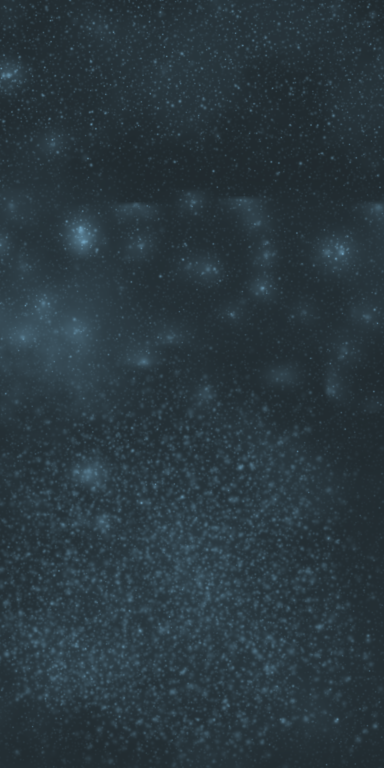
This background is drawn by a WebGL 2 fragment shader. Its source:

```glsl
#version 300 es
precision highp float;
// Dim slate-blue dust field: soft haze, cloud puffs with bright cores, and
// grains of several sizes. Every part adds to one light value, which is then
// mapped onto a dark-to-pale blue ramp. Canvas width is 1, height runs 0 to 2.

uniform vec2 u_resolution;
out vec4 fragColor;

const vec3 SHADOW = vec3(0.128, 0.166, 0.184);
const vec3 GLOW = vec3(0.270, 0.380, 0.440);
const float MAX_LIGHT = 2.1;

const float MOTTLE_SCALE = 4.0;
const float MOTTLE_LIGHT = 0.16;
const float DUST_HAZE = 0.24;
const float DUST_LIGHT = 0.72;
const float CLOUD_LIGHT = 0.58;
const float PUFF_CELLS = 8.0;
const float PUFF_LIGHT = 0.62;
const float CORE_LIGHT = 1.1;
const float STAR_LIGHT = 1.25;
const float FLAKE_LIGHT = 0.95;
const float SPECK_LIGHT = 0.26;

// Integer hash: three values in 0..1 for each cell and seed
vec3 hash3(vec2 cell, int seed) {
    uvec3 v = uvec3(ivec3(ivec2(cell), seed));
    v = v * 1664525u + 1013904223u;
    v.x += v.y * v.z; v.y += v.z * v.x; v.z += v.x * v.y;
    v ^= v >> 16u;
    v.x += v.y * v.z; v.y += v.z * v.x; v.z += v.x * v.y;
    return vec3(v >> 8u) / 16777216.0;
}

float valueNoise(vec2 p) {
    vec2 i = floor(p), f = fract(p);
    f = f * f * (3.0 - 2.0 * f);
    float low = mix(hash3(i, 1).x, hash3(i + vec2(1, 0), 1).x, f.x);
    float high = mix(hash3(i + vec2(0, 1), 1).x, hash3(i + vec2(1, 1), 1).x, f.x);
    return mix(low, high, f.y);
}

float fbm(vec2 p) {
    float sum = 0.0, weight = 0.5;
    for (int i = 0; i < 5; i++) {
        sum += weight * valueNoise(p);
        p = mat2(1.6, 1.2, -1.2, 1.6) * p + 7.3;
        weight *= 0.5;
    }
    return sum;
}

// Gaussian spot with separate radii
float spot(vec2 p, vec2 centre, vec2 radii) {
    vec2 d = (p - centre) / radii;
    return exp(-dot(d, d));
}

// Jittered grains, one per cell; keep is the share of cells that are filled
float scatter(vec2 p, float cells, float keep, vec2 radiusRange, int seed) {
    vec2 q = p * cells, home = floor(q);
    float sum = 0.0, minRadius = 0.65 / u_resolution.x;
    for (int y = -1; y <= 1; y++)
    for (int x = -1; x <= 1; x++) {
        vec2 cell = home + vec2(x, y);
        vec3 place = hash3(cell, seed), look = hash3(cell, seed + 50);
        float radius = mix(radiusRange.x, radiusRange.y, place.z * place.z);
        vec2 d = (q - cell - place.xy) / (cells * max(radius, minRadius));
        float present = clamp((keep - look.x) * 8.0, 0.0, 1.0);
        sum += present * mix(0.30, 1.0, look.y * look.y) * exp(-dot(d, d));
    }
    return sum;
}

void main() {
    vec2 p = gl_FragCoord.xy / u_resolution.x;
    float mottle = fbm(p * MOTTLE_SCALE);
    float wisps = fbm(p * 14.0 + 20.0);
    vec2 warp = vec2(mottle, wisps) - 0.5;
    vec2 warped = p + 0.12 * warp;
    vec2 ruffled = p + 0.03 * warp;

    // Region masks
    float dust = spot(warped, vec2(0.42, 0.50), vec2(0.43, 0.42));
    float corner = spot(p, vec2(0.80, 0.20), vec2(0.28, 0.22));
    float band = smoothstep(1.02, 1.16, p.y) * smoothstep(1.54, 1.44, p.y);
    float rightEdge = spot(p, vec2(0.95, 1.05), vec2(0.14, 0.25));
    float upper = smoothstep(1.45, 1.80, p.y);

    // Broad haze
    float light = MOTTLE_LIGHT * smoothstep(0.38, 0.72, mottle);
    light += DUST_HAZE * dust * (0.4 + 1.1 * wisps) + 0.08 * corner;
    light += CLOUD_LIGHT * spot(warped, vec2(0.08, 1.10), vec2(0.22, 0.17)) * (0.4 + 1.1 * wisps);
    light += 0.06 * band + 0.14 * spot(warped, vec2(0.33, 1.86), vec2(0.22, 0.13));

    // Lone soft glows
    light += 0.75 * spot(ruffled, vec2(0.23, 0.765), vec2(0.042, 0.036));
    light += 0.60 * spot(p, vec2(0.265, 0.64), vec2(0.020));
    light += 0.40 * spot(p, vec2(0.215, 0.645), vec2(0.018));
    light += 0.40 * spot(ruffled, vec2(0.73, 1.02), vec2(0.045, 0.030));
    light += 0.38 * spot(p, vec2(0.535, 0.975), vec2(0.020));

    // Cloud puffs and their cores share one seed, hence one set of centres
    float puffShare = 0.03 + 0.80 * max(band, rightEdge) + 0.16 * upper;
    puffShare *= smoothstep(0.75, 1.0, p.y);
    float puffs = scatter(ruffled, PUFF_CELLS, puffShare, vec2(0.034, 0.052), 3);
    light += PUFF_LIGHT * puffs * (0.3 + 1.3 * wisps);
    light += CORE_LIGHT * scatter(ruffled, PUFF_CELLS, puffShare, vec2(0.006, 0.010), 3);

    // Fine stars, thicker at the top and inside puffs
    float starShare = 0.14 + 0.38 * upper + 0.50 * min(puffs, 1.0);
    light += STAR_LIGHT * scatter(p, 50.0, starShare, vec2(0.0022, 0.0045), 11);
    light += 0.70 * scatter(p, 80.0, starShare, vec2(0.0022, 0.0034), 13);
    light += SPECK_LIGHT * scatter(p, 110.0, 0.6, vec2(0.0024, 0.0036), 31);

    // Dust grains, from fine to coarse
    float dustShare = smoothstep(0.04, 0.60, dust) * (0.55 + 0.9 * mottle);
    light += 0.80 * DUST_LIGHT * scatter(p, 85.0, dustShare * 0.80, vec2(0.0028, 0.0050), 17);
    light += DUST_LIGHT * scatter(p, 56.0, dustShare * 0.85, vec2(0.0042, 0.0078), 19);
    light += 0.50 * scatter(p, 22.0, 0.12 + 0.35 * dust, vec2(0.0060, 0.0110), 23);
    light += FLAKE_LIGHT * scatter(p, 24.0, 1.1 * corner, vec2(0.0060, 0.0090), 29);

    // Darker bottom edge and right flank
    light *= mix(0.65, 1.0, smoothstep(0.0, 0.12, p.y));
    light *= 1.0 - 0.40 * spot(p, vec2(1.0, 0.68), vec2(0.16, 0.20));

    fragColor = vec4(mix(SHADOW, GLOW, min(light, MAX_LIGHT)), 1.0);
}
```
